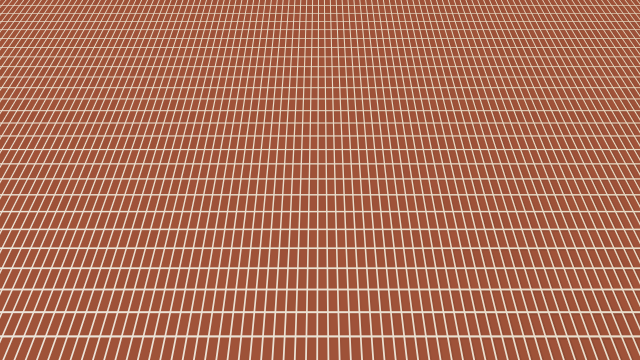
Reproduce this texture procedurally as a WebGL 2 fragment shader.

```glsl
#version 300 es
precision highp float;
// A floor of narrow stacked bricks with pale mortar, receding to a high horizon.
// Each pixel is projected onto the floor plane, and the joints are box filtered
// there so that the thin lines stay smooth at any distance.

#define HORIZON 2.1088        // height of the vanishing line, in canvas heights
#define COLUMNS 67.7          // brick columns per unit of width at unit depth
#define ROWS 60.0             // brick rows per unit of inverse depth
#define GRID_SHIFT vec2(0.25, 0.635)
#define JOINT_WIDTH vec2(0.16, 0.085)
#define EDGE_SHADE 0.10
#define BRICK_VARIATION 0.025
#define BRICK_COLOR vec3(0.622, 0.322, 0.222)
#define MORTAR_COOL vec3(0.93, 0.90, 0.86)
#define MORTAR_WARM vec3(0.90, 0.84, 0.74)

uniform vec2 u_resolution;
out vec4 fragColor;

float hash(vec2 p) {
    return fract(sin(dot(p, vec2(127.1, 311.7))) * 43758.5453);
}

// Running area of unit-spaced bands that start on whole numbers
vec2 bandArea(vec2 t, vec2 width) {
    return floor(t) * width + min(fract(t), width);
}

// Share of the footprint covered by bands centred on whole numbers
vec2 bandCoverage(vec2 t, vec2 width, vec2 footprint) {
    vec2 start = t + 0.5 * width;
    vec2 area = bandArea(start + 0.5 * footprint, width)
              - bandArea(start - 0.5 * footprint, width);
    return clamp(area / footprint, 0.0, 1.0);
}

void main() {
    vec2 p = gl_FragCoord.xy / u_resolution.y;
    float aspect = u_resolution.x / u_resolution.y;
    float x = p.x - 0.5 * aspect;

    // Perspective projection onto the floor
    float depth = HORIZON - p.y;
    vec2 grid = vec2(COLUMNS * x, ROWS) / depth + GRID_SHIFT;

    // Size of one pixel in grid cells
    float pixel = 1.0 / u_resolution.y;
    vec2 footprint = pixel * vec2(COLUMNS * length(vec2(1.0, x / depth)) / depth,
                                  ROWS / (depth * depth));

    // Bricks with a slight tone change and a shaded side
    float tone = hash(floor(grid)) - 0.5;
    vec3 brick = BRICK_COLOR * (1.0 + BRICK_VARIATION * tone);
    vec2 shadeOffset = vec2(JOINT_WIDTH.x, -JOINT_WIDTH.y);
    vec2 shade = bandCoverage(grid - shadeOffset, JOINT_WIDTH, footprint);
    brick *= 1.0 - EDGE_SHADE * max(shade.x, shade.y) * smoothstep(-0.4, 0.9, x);

    // Mortar, warmer towards the far right
    float warmth = clamp(0.5 * p.y + 0.5 * p.x / aspect, 0.0, 1.0);
    vec3 mortar = mix(MORTAR_COOL, MORTAR_WARM, warmth);

    vec2 joint = bandCoverage(grid, JOINT_WIDTH, footprint);
    float coverage = 1.0 - (1.0 - joint.x) * (1.0 - joint.y);
    fragColor = vec4(mix(brick, mortar, coverage), 1.0);
}
```
